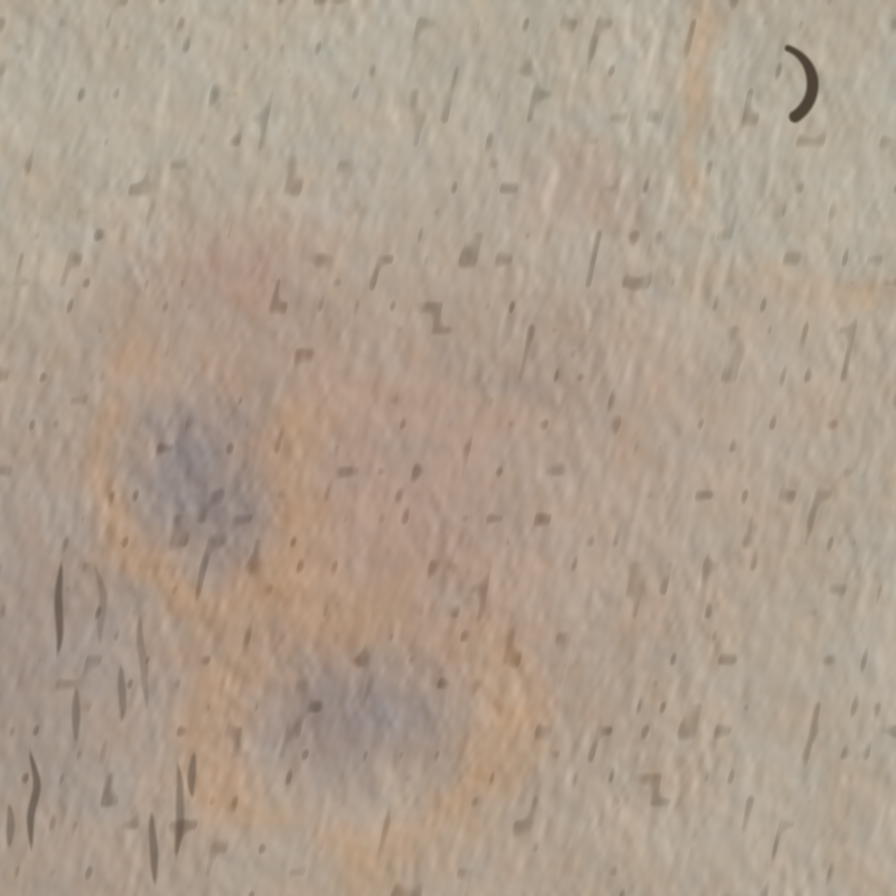
Write a WebGL 2 fragment shader that draws this texture.

```glsl
#version 300 es
precision highp float;

#define GRAIN_FREQ vec2(84.0, 46.0)
#define GRAIN_LEAN 0.22
#define RELIEF 0.115
#define PIT_DEPTH 0.11
#define MOTTLE 0.035
#define CRACK_COUNT 10
#define CRACK_WIDTH 0.0045
#define PALE vec3(0.705, 0.672, 0.608)
#define SAND vec3(0.695, 0.635, 0.568)
#define ROSE vec3(0.672, 0.578, 0.518)
#define OCHRE vec3(0.725, 0.590, 0.465)
#define SLATE vec3(0.570, 0.525, 0.510)

uniform vec2 u_resolution;
out vec4 fragColor;

float hash(vec2 p) {
    return fract(sin(dot(p, vec2(127.1, 311.7))) * 43758.5453);
}

float noise(vec2 p) {
    vec2 i = floor(p), f = fract(p);
    f = f * f * (3.0 - 2.0 * f);
    return mix(mix(hash(i), hash(i + vec2(1, 0)), f.x),
               mix(hash(i + vec2(0, 1)), hash(i + vec2(1, 1)), f.x), f.y);
}

float fbm(vec2 p) {
    float sum = 0.0, amp = 0.5;
    for (int i = 0; i < 4; i++) {
        sum += amp * noise(p);
        p = mat2(1.6, 1.2, -1.2, 1.6) * p + 7.3;
        amp *= 0.5;
    }
    return sum / 0.9375;
}

// Soft round falloff, 1 at the centre
float glow(vec2 p, vec2 centre, vec2 size) {
    vec2 q = (p - centre) / size;
    return exp(-dot(q, q));
}

// Height of the leaning, vertically stretched grain
float grainHeight(vec2 p) {
    p.x -= GRAIN_LEAN * p.y;
    p.x += 0.008 * noise(p * 22.0);
    return 0.65 * noise(p * GRAIN_FREQ) + 0.35 * noise(p * GRAIN_FREQ * 1.8 + 31.0);
}

// Grey stain with a rusty rim
vec3 stain(vec3 col, vec2 p, vec2 centre, vec2 size) {
    float d = length((p - centre) / size);
    float rim = exp(-pow((d - 1.25) * 3.2, 2.0));
    rim *= smoothstep(0.25, 0.65, noise(p * 9.0 + centre * 40.0));
    col = mix(col, OCHRE, 0.55 * rim);
    return mix(col, SLATE, 0.85 * (1.0 - smoothstep(0.1, 1.15, d)));
}

// Short, wavering vertical cracks along the lower left
float cracks(vec2 p, float soft) {
    float cover = 0.0;
    for (int i = 0; i < CRACK_COUNT; i++) {
        float k = float(i);
        float x = 0.01 + 0.023 * k + 0.012 * hash(vec2(k, 1.0));
        float y = mix(0.03, 0.34, hash(vec2(k, 2.0)));
        float halfLen = mix(0.025, 0.075, hash(vec2(k, 3.0)));
        float along = abs(p.y - y) / halfLen;
        float bend = 0.014 * (noise(vec2(p.y * 24.0, k * 5.0)) - 0.5);
        float width = CRACK_WIDTH * (1.0 - along * along);
        float line = 1.0 - smoothstep(width - soft, width + soft, abs(p.x - x - bend));
        line *= 1.0 - smoothstep(0.7, 1.0, along);
        cover = max(cover, line * mix(0.25, 0.75, hash(vec2(k, 4.0))));
    }
    return cover;
}

// Dark curl: distance to an arc with tapered ends
float curl(vec2 p, float soft) {
    vec2 q = p - vec2(0.864, 0.906);
    float a = clamp(atan(q.y, q.x), -1.0, 1.2);
    float d = length(q - 0.043 * vec2(cos(a), sin(a)));
    float width = mix(0.0065, 0.0035, smoothstep(0.0, 1.2, a));
    return 1.0 - smoothstep(width - soft, width + soft, d);
}

void main() {
    vec2 p = gl_FragCoord.xy / min(u_resolution.x, u_resolution.y);
    float soft = max(0.0025, 1.0 / min(u_resolution.x, u_resolution.y));
    vec2 warped = p + 0.13 * (vec2(fbm(p * 6.0), fbm(p * 6.0 + 19.0)) - 0.5);

    // Broad colour zones
    vec3 col = mix(SAND, PALE, smoothstep(0.56, 0.76, warped.y + 0.05 * warped.x));
    col = mix(col, PALE, 0.6 * glow(warped, vec2(0.95, 0.25), vec2(0.25, 0.35)));
    float rose = glow(warped, vec2(0.40, 0.42), vec2(0.34, 0.30))
               + 0.6 * glow(warped, vec2(0.28, 0.69), vec2(0.09, 0.07))
               + 0.5 * glow(warped, vec2(0.63, 0.78), vec2(0.06, 0.05));
    col = mix(col, ROSE, min(rose, 1.0));
    col = mix(col, SLATE, 0.55 * glow(warped, vec2(0.02, 0.25), vec2(0.17, 0.25)));
    col = stain(col, warped, vec2(0.24, 0.47), vec2(0.09, 0.12));
    col = stain(col, warped, vec2(0.41, 0.20), vec2(0.13, 0.12));
    col = mix(col, OCHRE, 0.5 * glow(warped, vec2(0.78, 0.92), vec2(0.022, 0.16)));
    col = mix(col, OCHRE, 0.4 * glow(warped, vec2(0.92, 0.66), vec2(0.13, 0.03)));

    // Warm and cool mottling
    col += MOTTLE * (fbm(p * 14.0) - 0.5) * 2.0;
    col += vec3(0.6, -0.1, -0.6) * MOTTLE * 2.0 * (fbm(p * 30.0 + 5.0) - 0.5);

    // Relief lit from the upper right, with sparse pits and pale scratches
    float relief = grainHeight(p) - grainHeight(p + vec2(0.0065, 0.004));
    col += RELIEF * mix(0.7, 1.25, noise(p * 8.0)) * relief;
    vec2 leaned = vec2(p.x - GRAIN_LEAN * p.y, p.y);
    col -= PIT_DEPTH * smoothstep(0.78, 0.98, noise(leaned * vec2(75.0, 38.0) + 57.0));
    float scratch = smoothstep(0.65, 0.95, noise(leaned * vec2(75.0, 14.0) + 83.0));
    col += 0.07 * scratch * glow(p, vec2(0.70, 0.80), vec2(0.18, 0.14));

    // Dark marks
    col = mix(col, vec3(0.34, 0.29, 0.25), cracks(p, soft));
    col = mix(col, vec3(0.27, 0.23, 0.18), 0.92 * curl(p, soft));

    fragColor = vec4(clamp(col, 0.0, 1.0), 1.0);
}
```
